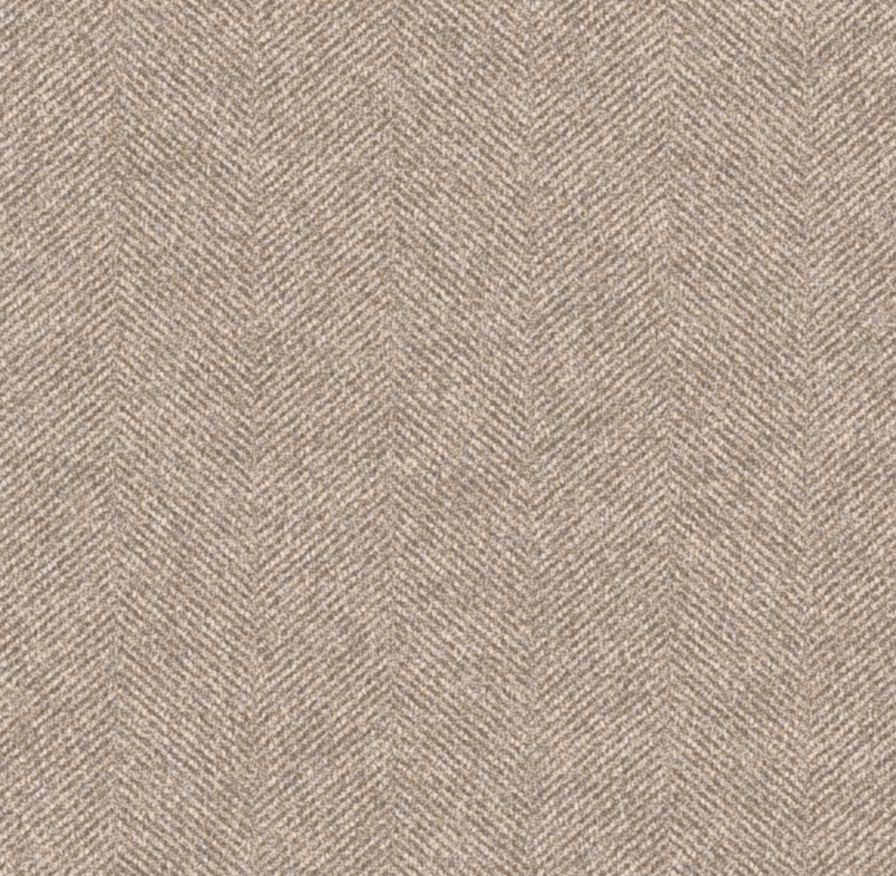
Write a WebGL 1 fragment shader that draws this texture.

```glsl
precision highp float;
// Wool herringbone cloth: vertical bands of twill ribs that mirror at each seam.
// Ribs and gaps are rows of small stitches with their own tone and tint;
// gradient noise adds bent yarns, loose fibres and broad mottling.

uniform vec2 u_resolution;

#define BAND_WIDTH 0.1543   // all lengths are fractions of the canvas width
#define FIRST_SEAM 0.129
#define RIBS 74.0           // ribs per unit of height
#define RIB_SLOPE 0.84
#define RIB_BREAK 0.45      // phase jump between neighbouring bands
#define STITCHES 180.0      // stitches per unit of width
#define STITCH_LEAN 0.8     // turns stitches square to their rib
#define RIB_CONTRAST 0.112
#define STITCH_CONTRAST 0.34
#define FIBRE_CONTRAST 0.25
#define MOTTLE 0.04
#define TONE_LIMIT 0.29

const float TAU = 6.2831853;
const vec3 WOOL = vec3(0.704, 0.635, 0.576);
const vec3 OCHRE = vec3(0.66, 0.55, 0.42);
const vec3 WARM_SHIFT = vec3(0.016, 0.0, -0.022);

float hash(vec2 p) {
  vec3 q = fract(p.xyx * vec3(0.1031, 0.1030, 0.0973));
  q += dot(q, q.yzx + 33.33);
  return fract((q.x + q.y) * q.z);
}

// Gradient noise, roughly -0.7 to 0.7
float corner(vec2 cell, vec2 offset) {
  float angle = TAU * hash(cell);
  return dot(vec2(cos(angle), sin(angle)), offset);
}

float noise(vec2 p) {
  vec2 i = floor(p), f = p - i;
  vec2 s = f * f * f * (f * (f * 6.0 - 15.0) + 10.0);
  vec2 e = vec2(1.0, 0.0);
  float low = mix(corner(i, f), corner(i + e, f - e), s.x);
  float high = mix(corner(i + e.yx, f - e.yx), corner(i + 1.0, f - 1.0), s.x);
  return mix(low, high, s.y);
}

// Smooth bump, 1 at whole numbers and 0 halfway between them
float bump(float x) {
  return 0.5 + 0.5 * cos(TAU * x);
}

void main() {
  vec2 p = gl_FragCoord.xy / u_resolution.x;

  // Slightly bent yarns
  vec2 cloth = p + 0.0014 * vec2(noise(p * 38.0), noise(p * 38.0 + 71.0));
  cloth.y += 0.0008 * noise(p * 95.0 + 19.0);

  // Mirrored bands: the zigzag peaks at even seams and dips at odd ones
  float across = (cloth.x - FIRST_SEAM) / BAND_WIDTH;
  across += 0.015 * noise(p * 80.0 + 43.0);
  float band = floor(across);
  float side = mod(band, 2.0);
  float slant = 2.0 * side - 1.0;
  float zigzag = abs(mod(across, 2.0) - 1.0);
  float ribPos = (cloth.y - RIB_SLOPE * BAND_WIDTH * zigzag) * RIBS + RIB_BREAK * side;
  float seamDistance = 0.5 - abs(fract(across) - 0.5);
  float clarity = mix(0.4, 1.0, smoothstep(0.0, 0.035, seamDistance));

  // Rib relief, stronger in some patches than in others
  float relief = clarity * (1.0 + 0.4 * noise(p * 21.0 + 5.0));
  float tone = RIB_CONTRAST * relief * cos(TAU * ribPos);
  float warmth = 0.0;
  float fleck = 0.0;

  // Stitches: layer 0 lies on the ribs, layer 1 in the gaps
  for (int k = 0; k < 2; k++) {
    float layer = float(k);
    float rowPos = ribPos + 0.5 * layer;
    float row = floor(rowPos + 0.5);
    float lean = slant * STITCH_LEAN * (rowPos - row);
    float shift = hash(vec2(row, band + 40.0 * layer));
    float stitchPos = cloth.x * STITCHES + lean + shift;
    vec2 id = vec2(floor(stitchPos + 0.5), row + 200.0 * layer + 7.0 * band);
    float onRow = bump(rowPos);
    float cover = onRow * bump(stitchPos);
    tone += STITCH_CONTRAST * clarity * cover * (hash(id + 3.0) - 0.5);
    tone += 0.08 * clarity * (1.0 - layer) * (cover - 0.5 * onRow);
    warmth += cover * (hash(id + 57.0) - 0.5) * 2.0;
    fleck += cover * smoothstep(0.92, 0.98, hash(id + 113.0));
  }

  // Loose fibres and broad, slightly flattened mottling
  tone += FIBRE_CONTRAST * noise(p * 290.0);
  tone += 0.4 * FIBRE_CONTRAST * noise(p * 150.0 + 31.0);
  tone += MOTTLE * (noise(p * vec2(9.0, 17.0)) + noise(p * vec2(32.0, 48.0) + 13.0));
  warmth += 0.9 * noise(p * 60.0 + 87.0);

  // Soft limit keeps highlights and shadows matt
  tone /= sqrt(1.0 + tone * tone / (TONE_LIMIT * TONE_LIMIT));

  vec3 colour = WOOL + tone + WARM_SHIFT * warmth;
  colour = mix(colour, OCHRE + 0.5 * tone, 0.45 * fleck);
  gl_FragColor = vec4(clamp(colour, 0.0, 1.0), 1.0);
}
```
